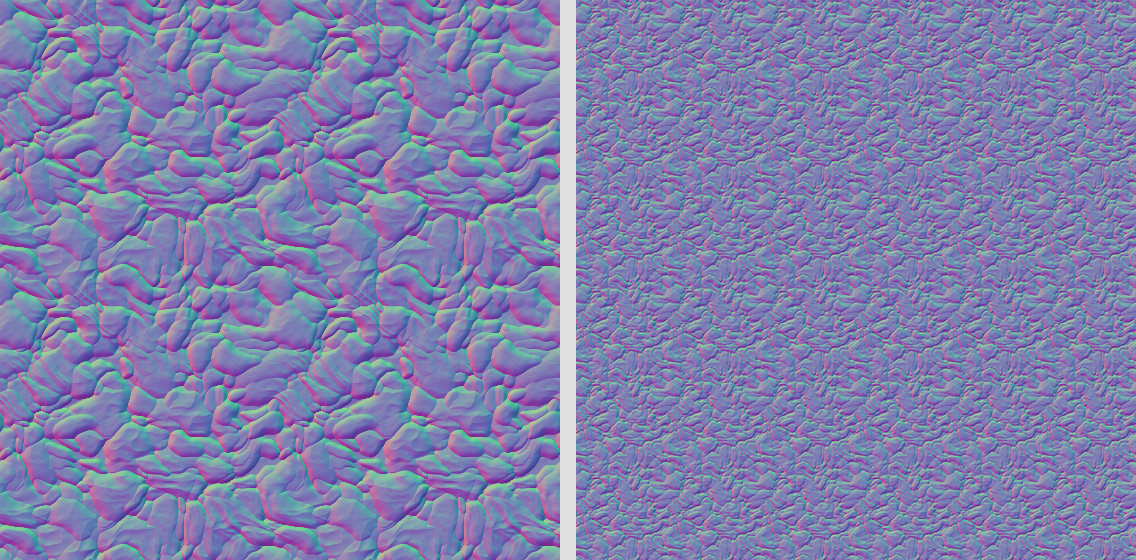
Left, the tile; right, the same tile 3 across and 3 down.
This texture map is drawn by a three.js fragment shader. Its source:

```glsl
varying vec2 vUv;

#define REPEATS 2.0
#define BIG_STONES 8.0
#define SMALL_STONES 16.0
#define SMALL_LIFT 0.035
#define WARP 0.055
#define WRINKLE 0.013
#define STREAK 0.017
#define GRAIN 0.0013
#define RELIEF 0.42
#define SAMPLE_STEP 0.0018
#define FLAT_LEVEL 0.495
#define TINT vec3(0.35, 0.36, 0.21)

vec2 hash2(vec2 p) {
  vec3 q = fract(p.xyx * vec3(0.1031, 0.1030, 0.0973));
  q += dot(q, q.yzx + 33.33);
  return fract((q.xx + q.yz) * q.zy);
}

// Value noise in -1..1 that wraps after one tile
vec2 wrapNoise(vec2 p, vec2 period) {
  p *= period;
  vec2 cell = floor(p), f = p - cell;
  f = f * f * f * (f * (f * 6.0 - 15.0) + 10.0);
  vec2 seed = period * 3.0 + 7.0;
  vec2 a = mod(cell, period) + seed;
  vec2 b = mod(cell + 1.0, period) + seed;
  vec2 low = mix(hash2(a), hash2(vec2(b.x, a.y)), f.x);
  vec2 high = mix(hash2(vec2(a.x, b.y)), hash2(b), f.x);
  return mix(low, high, f.y) * 2.0 - 1.0;
}

// Overlapping flat-topped stones, one per cell, the highest one on top
float stones(vec2 p, float count) {
  p *= count;
  vec2 cell = floor(p);
  float top = 0.0;
  for (int j = -2; j <= 2; j++) {
    for (int i = -2; i <= 2; i++) {
      vec2 id = cell + vec2(float(i), float(j));
      vec2 seed = mod(id, count) + count * 11.0;
      vec2 place = hash2(seed);
      vec2 shape = hash2(seed + 71.0);
      vec2 pose = hash2(seed + 137.0);
      float angle = (pose.x - 0.6) * 2.2;
      float c = cos(angle), s = sin(angle);
      vec2 d = p - id - place;
      d = vec2(c * d.x + s * d.y, c * d.y - s * d.x);
      // A bend turns some ellipses into kidney shapes
      d.y += (pose.y - 0.5) * 0.9 * d.x * d.x;
      d /= mix(0.55, 1.1, shape.x * shape.x) * vec2(1.0, mix(0.5, 0.9, shape.y));
      float r2 = dot(d, d);
      top = max(top, 0.85 * (1.0 - r2 * r2) + 0.35 * pose.y);
    }
  }
  return top / count;
}

float height(vec2 p) {
  // Bent, ragged outlines
  vec2 q = p + WARP * wrapNoise(p, vec2(5.0));
  q += 0.35 * WARP * wrapNoise(p, vec2(13.0));
  q += 0.07 * WARP * wrapNoise(p, vec2(37.0));
  float h = max(stones(q, BIG_STONES), stones(q, SMALL_STONES) + SMALL_LIFT);

  // Creased folds, wider than tall, strongest in patches
  float folded = 0.35 + 0.65 * smoothstep(-0.4, 0.5, wrapNoise(p + 0.61, vec2(6.0)).y);
  vec2 fold = wrapNoise(q, vec2(11.0, 17.0));
  vec2 crease = wrapNoise(q, vec2(21.0, 29.0));
  h -= WRINKLE * folded * (abs(fold.y) + 0.7 * abs(crease.x) + 0.5 * crease.y);

  // Diagonal streaks, gathered in patches
  float streaked = smoothstep(0.0, 0.6, wrapNoise(p + 0.37, vec2(4.0)).x);
  vec2 sheared = vec2(q.x + q.y * 1.0, q.y);
  h -= STREAK * streaked * abs(wrapNoise(sheared, vec2(31.0, 6.0)).x);

  // Fine roughness
  return h + GRAIN * (wrapNoise(p, vec2(53.0)).x + 0.5 * wrapNoise(p, vec2(101.0)).y);
}

void main() {
  vec2 p = vUv * REPEATS;
  vec2 e = vec2(SAMPLE_STEP, 0.0);
  vec2 slope = vec2(height(p + e.xy) - height(p - e.xy),
                    height(p + e.yx) - height(p - e.yx)) / (2.0 * SAMPLE_STEP);

  // Red faces left, green faces up
  vec3 normal = normalize(vec3(slope * vec2(1.0, -1.1) * RELIEF, 1.0));
  gl_FragColor = vec4(FLAT_LEVEL + TINT * normal, 1.0);
}
```
